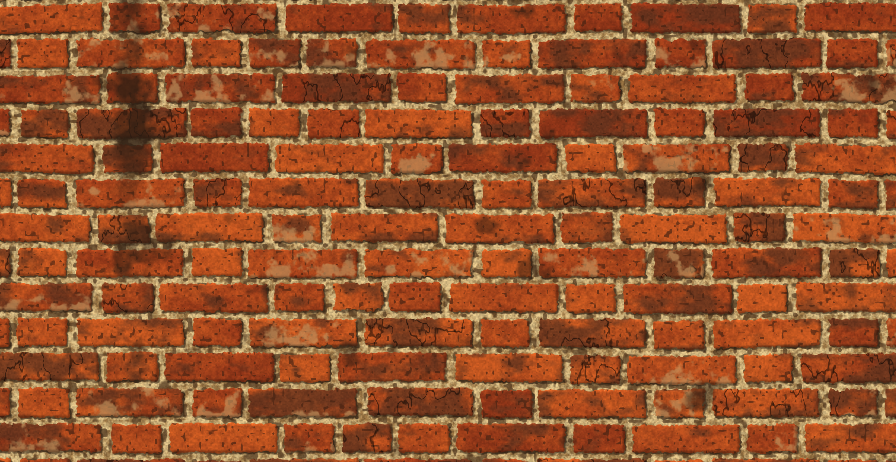
This texture is drawn by a WebGL 1 fragment shader. Its source:

```glsl
precision highp float;
// Weathered Flemish-bond brick wall: orange-red bricks in pale, shadowed sandy mortar.
uniform vec2 u_resolution;

float hash(vec2 p) {
  vec3 q = fract(vec3(p.xyx) * 0.1031);
  q += dot(q, q.yzx + 33.33);
  return fract((q.x + q.y) * q.z);
}

float noise(vec2 p) {
  vec2 i = floor(p), f = fract(p);
  f = f * f * (3.0 - 2.0 * f);
  return mix(mix(hash(i), hash(i + vec2(1, 0)), f.x),
             mix(hash(i + vec2(0, 1)), hash(i + vec2(1, 1)), f.x), f.y);
}

float fbm(vec2 p) {
  float sum = 0.0, amp = 0.53;
  for (int i = 0; i < 4; i++) {
    sum += amp * noise(p);
    p = p * 2.03 + 17.3;
    amp *= 0.5;
  }
  return sum;
}

float roundBox(vec2 p, vec2 halfSize, float r) {
  vec2 q = abs(p) - halfSize + r;
  return length(max(q, 0.0)) + min(max(q.x, q.y), 0.0) - r;
}

// Brick at a wall point: x = left edge, y = length, both counted in headers.
vec2 brickSpan(float k, float row, float odd) {
  float m = mod(k < 0.0 ? k + 2.0 : k, 3.0);
  vec2 span = m > 1.5 ? vec2(k, 1) : vec2(k - m, 2);
  // Irregular bonding just left of the seam
  if (k < 0.0 && k > -3.5) {
    if (row < 4.5 && odd < 0.5) span = k > -1.5 ? vec2(-1, 1) : vec2(-3, 2);
    else if (row < 4.5 || row == 8.0 || row == 12.0) span = vec2(k, 1);
  }
  return span;
}

void main() {
  // One unit is one course; y runs downwards
  vec2 uv = gl_FragCoord.xy / u_resolution;
  vec2 p = vec2(uv.x * 25.6, (1.0 - uv.y) * 13.2 - 0.03);
  float px = 13.2 / u_resolution.y;
  p.y += 0.09 * (noise(vec2(p.x * 0.35, p.y * 0.2)) - 0.5);

  // Locate the brick
  float header = 1.653;
  float row = floor(p.y), odd = mod(row, 2.0);
  float seam = mix(12.8 + 0.17 * cos(row * 0.52), 10.33, odd);
  float x = (p.x - seam) / header;
  vec2 span = brickSpan(floor(x), row, odd);
  vec2 id = vec2(span.x + 40.0, row + 3.0);
  float tone = hash(id), wear = hash(id + 71.7), smear = hash(id + 23.1);

  // Brick outline, with uneven size and chipped edges
  vec2 size = vec2(span.y * header, 1.0);
  vec2 c = vec2((x - span.x) * header, fract(p.y)) - 0.5 * size;
  c -= (vec2(hash(id + 5.3), hash(id + 9.1)) - 0.5) * vec2(0.07, 0.04);
  vec2 halfSize = 0.5 * size - vec2(0.095, 0.092) - vec2(0.05, 0.02) * hash(id + 13.7);
  float chips = (noise(p * 4.5) - 0.5) * 0.06 + (noise(p * 15.0) - 0.5) * 0.06;
  chips += smoothstep(0.72, 1.0, wear) * 0.22 * max(fbm(p * 3.5) - 0.45, 0.0);
  float d = roundBox(c, halfSize, 0.06) + chips;
  float inside = 1.0 - smoothstep(-0.6 * px, 0.6 * px, d);

  float cloud = fbm(p * vec2(0.9, 1.7) + tone * 31.0);
  float grain = fbm(p * 9.0);
  float speck = noise(p * 24.0);

  // Mortar: sandy and pitted, shaded below and right of each brick
  vec3 mortar = mix(vec3(0.56, 0.42, 0.24), vec3(0.84, 0.73, 0.51),
                    smoothstep(0.25, 0.62, grain * 0.65 + cloud * 0.3));
  mortar *= 0.86 + 0.28 * speck;
  mortar = mix(mortar, vec3(0.30, 0.20, 0.11), 0.7 * smoothstep(0.63, 0.8, noise(p * 7.0 + 4.0)));
  float shadowEdge = roundBox(c - vec2(0.05, 0.055), halfSize, 0.06) + chips;
  float shade = 1.0 - smoothstep(-0.03, 0.03, shadowEdge);
  mortar = mix(mortar, vec3(0.18, 0.12, 0.07), shade * (0.45 + 0.5 * noise(p * 2.3)));

  // Brick face: redder at the top, most orange in the middle courses
  float warmth = 0.25 + 0.5 * smoothstep(1.5, 6.5, p.y) - 0.2 * smoothstep(8.5, 12.5, p.y);
  warmth += (tone - 0.5) * 0.7 + (cloud - 0.5) * 1.1 + (grain - 0.5) * 0.5;
  vec3 face = mix(vec3(0.57, 0.21, 0.095), vec3(0.79, 0.35, 0.13), clamp(warmth, 0.0, 1.0));
  float soot = smoothstep(0.5, 0.8, fbm(p * vec2(1.3, 2.2) + 50.0) + 0.32 * (smear - 0.4));
  face = mix(face, vec3(0.37, 0.20, 0.12), 0.75 * soot);
  face *= 0.87 + 0.16 * speck + 0.2 * (grain - 0.4);
  face = mix(face, vec3(0.26, 0.13, 0.07), 0.65 * smoothstep(0.76, 0.9, noise(p * 11.0 + 8.0)));

  // Hairline cracks and mortar smeared on the lower edges of worn bricks
  float crack = abs(fbm(p * vec2(1.8, 1.1) + 90.0) - 0.5);
  face *= 1.0 - 0.5 * step(0.8, smear) * (1.0 - smoothstep(0.004, 0.02 + 0.2 * px, crack));
  float residue = smoothstep(0.55, 0.72, fbm(p * 2.6 + 12.0) + 0.25 * c.y);
  face = mix(face, vec3(0.76, 0.58, 0.37), 0.65 * residue * step(0.75, wear));

  // Lit upper edge, darker lower and right edges
  face *= 1.16 - 0.16 * smoothstep(0.0, 0.10, c.y + halfSize.y);
  face *= 1.0 - 0.28 * smoothstep(-0.09, 0.0, max(c.y - halfSize.y, c.x - halfSize.x));

  vec3 color = mix(mortar, face, inside);

  // Sooty streak running down the upper left, and a few dark blotches
  float streak = 1.0 - smoothstep(0.2, 0.65, abs(p.x - 3.75 + 0.5 * (cloud - 0.5)));
  streak *= (1.0 - smoothstep(3.5, 7.2, p.y)) * smoothstep(0.25, 0.6, fbm(p * 1.4 + 6.0));
  float blotch = smoothstep(0.70, 0.82, fbm(p * 0.8 + 37.0));
  color = mix(color, vec3(0.17, 0.11, 0.07), clamp(0.65 * streak + 0.5 * blotch, 0.0, 0.8));
  gl_FragColor = vec4(color, 1.0);
}
```
